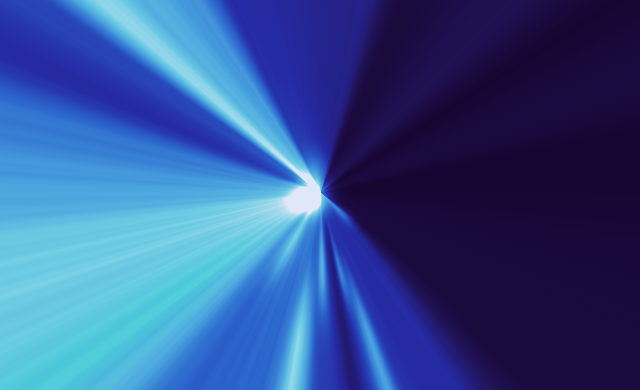
Give the GLSL for this background, as a Shadertoy shader.

```glsl
// A burst of soft light rays around a bright core: cyan fans to the left, night to the right.
// A smooth profile over the angle gives each ray a tone, local beams and a glow raise it,
// and a palette running from night to white turns the tone into colour.

#define CORE vec2(0.501, 0.506)   // burst centre, as a share of the canvas
#define SEAM 25.0                 // degrees below the x axis where the angle wraps
#define BEND 14.0                 // degrees the lower right rays curl near the core
#define STREAK_AMOUNT 0.09        // strength of the fine rays
#define STREAK_DENSITY 0.28       // fine rays per degree
#define GLOW_SIZE 0.040           // radius of the white core
#define HALO_SIZE 0.11            // reach of the halo on the bright side

const int TONES = 7;
const vec3 PALETTE[TONES] = vec3[](
    vec3(0.090, 0.022, 0.195),    // night
    vec3(0.130, 0.075, 0.350),    // indigo
    vec3(0.145, 0.170, 0.650),    // blue
    vec3(0.170, 0.400, 0.800),    // azure
    vec3(0.285, 0.635, 0.870),    // sky
    vec3(0.430, 0.800, 0.890),    // cyan
    vec3(0.880, 0.910, 0.970));   // white

// Each key holds an angle in degrees and the tone reached there.
const int KEYS = 23;
const vec2 FAN[KEYS] = vec2[](
    vec2(-25.0, 0.30), vec2(9.0, 0.00), vec2(20.0, 0.35), vec2(33.0, 0.05),
    vec2(45.0, 0.80), vec2(66.0, 0.30), vec2(78.0, 1.60), vec2(114.0, 1.95),
    vec2(123.0, 3.70), vec2(132.0, 4.30), vec2(138.5, 5.35), vec2(146.0, 2.40),
    vec2(156.0, 1.95), vec2(166.0, 3.30), vec2(181.0, 4.10), vec2(191.0, 5.00),
    vec2(208.0, 4.90), vec2(220.0, 4.60), vec2(236.0, 2.90), vec2(255.0, 3.00),
    vec2(277.0, 2.10), vec2(301.0, 1.95), vec2(317.0, 0.30));

float hash(float n) {
    return fract(sin(n * 127.1) * 43758.5);
}

// One-dimensional gradient noise, roughly -0.5 to 0.5
float gradientNoise(float x) {
    float cell = floor(x), f = x - cell;
    float left = (hash(cell) * 2.0 - 1.0) * f;
    float right = (hash(cell + 1.0) * 2.0 - 1.0) * (f - 1.0);
    return mix(left, right, f * f * f * (f * (f * 6.0 - 15.0) + 10.0));
}

float bump(float x, float centre, float width) {
    float d = (x - centre) / width;
    return exp(-d * d);
}

float fanTone(float angle) {
    float tone = FAN[0].y;
    for (int i = 1; i < KEYS; i++) {
        tone += (FAN[i].y - FAN[i - 1].y) * smoothstep(FAN[i - 1].x, FAN[i].x, angle);
    }
    return tone;
}

// Narrow rays below the core, each bounded along its length
float beamTone(float angle, float radius) {
    float outer = smoothstep(0.12, 0.40, radius);
    float tone = 2.5 * bump(angle, 261.8, 4.0) * outer;
    tone += 2.0 * bump(angle, 288.5, 2.8) * outer;
    tone += 2.0 * bump(angle, 271.0, 3.0) * bump(radius, 0.19, 0.12);
    tone += 1.3 * bump(angle, 284.0, 2.5) * bump(radius, 0.21, 0.08);
    tone += 1.7 * bump(angle, 240.0, 6.0) * bump(radius, 0.14, 0.10);
    tone += 1.6 * bump(angle, 318.0, 9.0) * bump(radius, 0.07, 0.04);
    tone -= 0.8 * bump(angle, 279.5, 3.0) * smoothstep(0.04, 0.15, radius);
    return tone;
}

vec3 toneColor(float tone) {
    vec3 color = PALETTE[0];
    for (int i = 1; i < TONES; i++) {
        color = mix(color, PALETTE[i], clamp(tone - float(i - 1), 0.0, 1.0));
    }
    return color;
}

void mainImage(out vec4 fragColor, in vec2 fragCoord) {
    vec2 p = (fragCoord - CORE * iResolution.xy) / iResolution.y;
    float radius = length(p);
    float angle = mod(degrees(atan(p.y, p.x + 1e-5)) + SEAM, 360.0) - SEAM;

    // Rays, with a curl in the lower right
    float curl = smoothstep(285.0, 300.0, angle) * (1.0 - smoothstep(318.0, 335.0, angle));
    float rayAngle = angle - BEND * curl * exp(-radius / 0.3);
    float tone = fanTone(rayAngle) + beamTone(angle, radius);
    float streaks = gradientNoise(angle * STREAK_DENSITY)
                  + 0.5 * gradientNoise(angle * STREAK_DENSITY * 2.7 + 40.0);
    tone += STREAK_AMOUNT * streaks * tone * smoothstep(0.02, 0.2, radius);

    // Halo on the bright side and the white core
    float brightSide = 1.0 - smoothstep(-0.6, 0.45, p.x / max(radius, 0.001));
    tone += 1.5 * brightSide * exp(-radius / HALO_SIZE);
    vec2 q = (p - vec2(-0.022, -0.012)) / vec2(1.1, 1.0);
    tone += 4.0 * exp(-dot(q, q) / (GLOW_SIZE * GLOW_SIZE));
    tone += 1.2 * bump(p.x, -0.01, 0.035) * bump(p.y, 0.05, 0.05);

    // Teal tint along the lower edge of the cyan fan
    vec3 color = toneColor(tone);
    color += vec3(-0.09, 0.03, -0.03) * bump(angle, 215.0, 7.0) * smoothstep(0.1, 0.4, radius);
    fragColor = vec4(clamp(color, 0.0, 1.0), 1.0);
}
```
